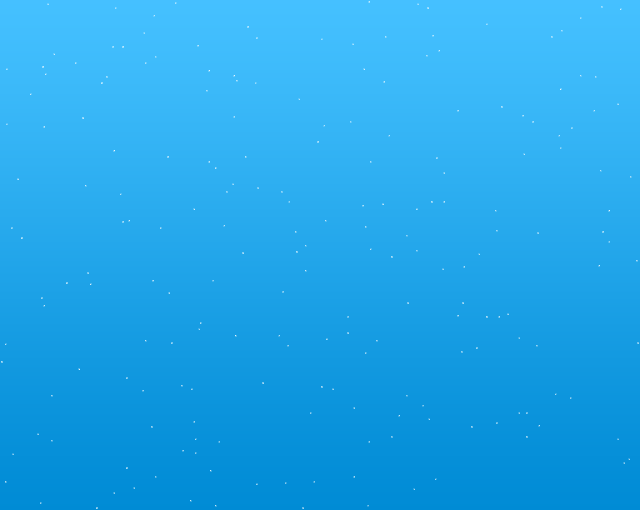
A Shadertoy shader for this background:

```glsl
// Blue vertical gradient sprinkled with tiny square white specks.

#define TOP_COLOR    vec3(0.270, 0.755, 1.000)
#define BOTTOM_COLOR vec3(0.000, 0.546, 0.836)
#define SPECK_COLOR  vec3(0.960, 0.990, 1.000)
#define EASING       0.35   // 0 is a linear gradient, 1 fully eased at the ends
#define ROWS         408.0  // canvas height, measured in speck widths
#define SPECK_COUNT  205
#define MIN_OPACITY  0.65
#define MAX_OPACITY  0.95

// Three independent random values for a speck number
vec3 hash3(float n) {
    vec3 q = fract(vec3(n) * vec3(0.1031, 0.1030, 0.0973));
    q += dot(q, q.yzx + 33.33);
    return fract((q.xxy + q.yzz) * q.zyx);
}

// Sky colour from bottom (0) to top (1)
vec3 skyGradient(float height) {
    float eased = mix(height, smoothstep(0.0, 1.0, height), EASING);
    return mix(BOTTOM_COLOR, TOP_COLOR, eased);
}

// Strongest coverage among freely scattered specks
float speckCoverage(vec2 p, vec2 gridSize, float pixelSize) {
    float coverage = 0.0;
    for (int i = 0; i < SPECK_COUNT; i++) {
        vec3 random = hash3(float(i) + 11.0);
        // Snap centres to whole speck widths
        vec2 center = floor(random.xy * gridSize) + 0.5;
        vec2 delta = abs(p - center);
        float edge = max(delta.x, delta.y) - 0.5;
        float opacity = mix(MIN_OPACITY, MAX_OPACITY, random.z);
        coverage = max(coverage, opacity * clamp(0.5 - edge / pixelSize, 0.0, 1.0));
    }
    return coverage;
}

void mainImage(out vec4 fragColor, in vec2 fragCoord) {
    float pixelSize = ROWS / iResolution.y;
    vec2 p = fragCoord * pixelSize;
    vec2 gridSize = iResolution.xy * pixelSize;

    vec3 color = skyGradient(fragCoord.y / iResolution.y);
    color = mix(color, SPECK_COLOR, speckCoverage(p, gridSize, pixelSize));
    fragColor = vec4(color, 1.0);
}
```
